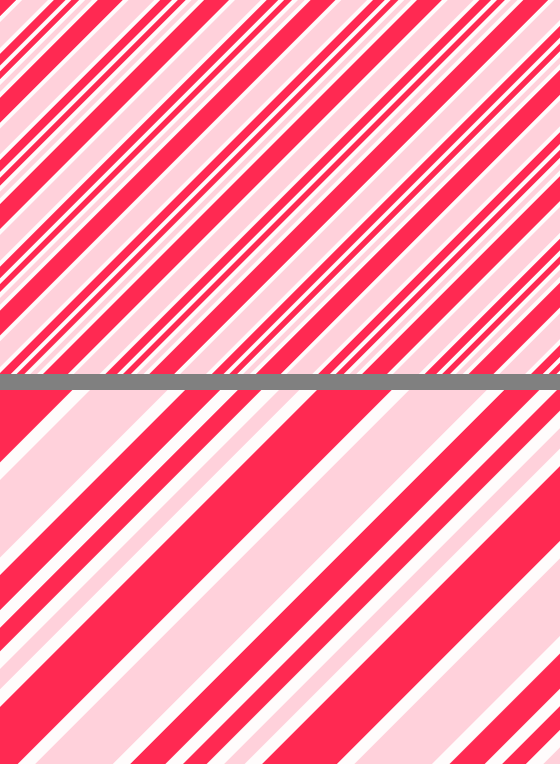
Top: the whole. Bottom: its middle third, enlarged.
Write a WebGL 1 fragment shader that draws this pattern.

```glsl
precision mediump float;

uniform vec2 u_resolution;

#define PERIOD 0.190      // stripe group spacing along x, in canvas widths
#define PHASE -0.0154     // offset of the first group from the top left
#define LINE 0.055        // white line, as a share of one group
#define WIDE_RED 0.234
#define WIDE_PINK 0.243
#define MID_RED 0.110
#define THIN_RED 0.074
#define THIN_PINK 0.064
#define RED vec3(1.0, 0.16, 0.32)
#define PINK vec3(1.0, 0.82, 0.86)
#define WHITE vec3(1.0, 0.99, 0.99)

// Soft coverage of a repeating stripe starting at the given share of the group.
float stripe(float position, float start, float width, float blur) {
  float offset = fract(position - start - 0.5 * width + 0.5) - 0.5;
  return clamp((0.5 * width - abs(offset)) / blur + 0.5, 0.0, 1.0);
}

void main() {
  // Diagonal coordinate measured from the top left, one unit per group.
  vec2 fromTop = vec2(gl_FragCoord.x, u_resolution.y - gl_FragCoord.y) / u_resolution.x;
  float position = (fromTop.x + fromTop.y - PHASE) / PERIOD;
  float blur = 1.414 / (u_resolution.x * PERIOD);

  // Stripes in order, each separated by one white line.
  float widePinkStart = WIDE_RED + LINE;
  float midRedStart = widePinkStart + WIDE_PINK + LINE;
  float thinRedStart = midRedStart + MID_RED + LINE;
  float thinPinkStart = thinRedStart + THIN_RED + LINE;

  float red = stripe(position, 0.0, WIDE_RED, blur)
            + stripe(position, midRedStart, MID_RED, blur)
            + stripe(position, thinRedStart, THIN_RED, blur);
  float pink = stripe(position, widePinkStart, WIDE_PINK, blur)
             + stripe(position, thinPinkStart, THIN_PINK, blur);

  vec3 color = mix(WHITE, PINK, pink);
  color = mix(color, RED, red);
  gl_FragColor = vec4(color, 1.0);
}
```
